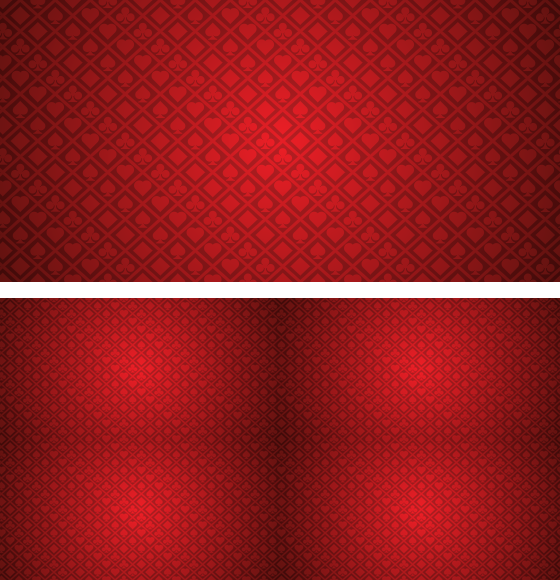
Top, the tile; bottom, the same tile 2 across and 2 down.
Give the GLSL for this pattern, as a Shadertoy shader.

```glsl
// Red card-table cloth: a lattice of diamond cells, each holding a card suit,
// lit by a soft round glow. Cells are indexed along the two diagonals; suits
// repeat every four cells and the row index wraps so that the cloth tiles.

const vec2 CELLS = vec2(16.0, 9.0);      // repeats across and down
const vec2 CELL_OFFSET = vec2(0.58, 0.5);
const float LINE_HALF_WIDTH = 0.044;     // lengths are in cell widths
const float LINE_STRENGTH = 0.88;

const vec3 INK_CENTER = vec3(0.93, 0.12, 0.15);
const vec3 INK_EDGE = vec3(0.38, 0.07, 0.06);
const vec3 CLOTH_CENTER = vec3(0.72, 0.12, 0.135);
const vec3 CLOTH_EDGE = vec3(0.25, 0.04, 0.035);

float circle(vec2 p, vec2 center, float radius) {
    return length(p - center) - radius;
}

float box(vec2 p, vec2 halfSize) {
    vec2 d = abs(p) - halfSize;
    return length(max(d, 0.0)) + min(max(d.x, d.y), 0.0);
}

// Heart with its tip at the origin and the given half width
float heart(vec2 p, float halfWidth) {
    float scale = halfWidth / 0.604;
    p = vec2(abs(p.x), p.y) / scale;
    if (p.x + p.y > 1.0) return scale * circle(p, vec2(0.25, 0.75), 0.3536);
    vec2 toNotch = p - vec2(0.0, 1.0);
    vec2 toSide = p - 0.5 * max(p.x + p.y, 0.0);
    float d = sqrt(min(dot(toNotch, toNotch), dot(toSide, toSide)));
    return scale * d * sign(p.x - p.y);
}

// Flared foot: a box hollowed by a circle on each side
float stem(vec2 p, float bottom) {
    p = vec2(abs(p.x), p.y - bottom);
    float foot = box(p - vec2(0.0, 0.11), vec2(0.125, 0.11));
    return max(foot, -circle(p, vec2(0.17, 0.165), 0.15));
}

float diamondSuit(vec2 p) {
    vec2 halfSize = vec2(0.28, 0.265);
    return (dot(abs(p), 1.0 / halfSize) - 1.0) / length(1.0 / halfSize);
}

float spadeSuit(vec2 p) {
    float leaf = heart(vec2(p.x, 0.25 - p.y), 0.215);
    return min(leaf, stem(p, -0.24));
}

float heartSuit(vec2 p) {
    return heart(p + vec2(0.0, 0.24), 0.25);
}

float clubSuit(vec2 p) {
    float top = circle(p, vec2(0.0, 0.13), 0.113);
    float side = circle(vec2(abs(p.x), p.y), vec2(0.152, -0.045), 0.113);
    float middle = circle(p, vec2(0.0, 0.01), 0.07);
    return min(min(top, side), min(middle, stem(p, -0.23)));
}

float suitDistance(vec2 p, float suit) {
    if (suit < 0.5) return diamondSuit(p);
    if (suit < 1.5) return spadeSuit(p);
    if (suit < 2.5) return heartSuit(p);
    return clubSuit(p);
}

float coverage(float d, float pixel) {
    return clamp(0.5 - d / pixel, 0.0, 1.0);
}

void mainImage(out vec4 fragColor, in vec2 fragCoord) {
    vec2 uv = fragCoord / iResolution.xy;
    float pixel = CELLS.x / iResolution.x;
    float cellRatio = (iResolution.y / CELLS.y) * pixel;

    // Nearest cell, found along both diagonals
    vec2 grid = uv * CELLS - CELL_OFFSET;
    vec2 diagonal = floor(vec2(grid.x + grid.y, grid.x - grid.y) + 0.5);
    float column = diagonal.x + diagonal.y;
    float row = diagonal.x - diagonal.y;
    vec2 local = grid - 0.5 * vec2(column, row);

    // Suit order steps along each wrapped row
    float wrappedRow = mod(row, 2.0 * CELLS.y);
    float suit = mod(floor(0.5 * (column + wrappedRow) + 0.25), 4.0);

    // Lattice lines and suit shapes
    vec2 shape = local * vec2(1.0, cellRatio);
    float border = (0.5 - abs(local.x) - abs(local.y))
                 / length(vec2(1.0, 1.0 / cellRatio));
    float lineInk = LINE_STRENGTH * coverage(border - LINE_HALF_WIDTH, pixel);
    float ink = max(lineInk, coverage(suitDistance(shape, suit), pixel));

    // Round glow, equal on opposite edges
    vec2 fromCenter = (uv - 0.5) * vec2(iResolution.x / iResolution.y, 1.0);
    float shade = min(length(fromCenter) / 1.1, 1.0);
    vec3 cloth = mix(CLOTH_CENTER, CLOTH_EDGE, shade);
    vec3 inkColor = mix(INK_CENTER, INK_EDGE, shade);

    fragColor = vec4(mix(cloth, inkColor, ink), 1.0);
}
```
